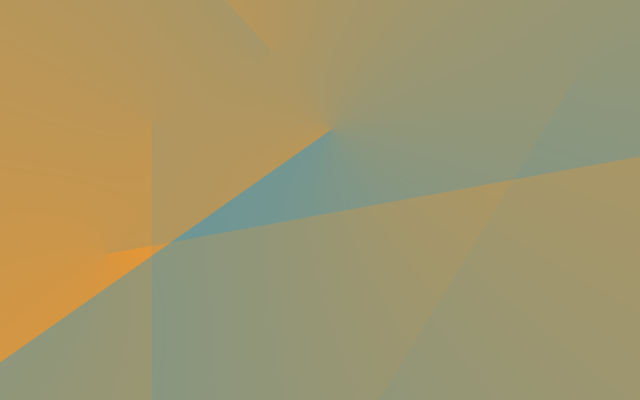
Write a WebGL 2 fragment shader that draws this background.

```glsl
#version 300 es
precision highp float;
// Overlapping conic sweeps from teal to orange, each with one sharp seam.
// Every sweep grows counterclockwise around its centre; their weighted sum
// selects a position on a single two-colour ramp.

uniform vec2 u_resolution;
out vec4 fragColor;

const float TAU = 6.2831853;

// Centre in canvas heights (xy), seam direction in turns (z), strength (w).
const vec4 SWEEPS[5] = vec4[5](
    vec4(0.827, 0.675, 0.5975, 0.27),
    vec4(0.267, 0.365, 0.0288, 0.12),
    vec4(0.379, 0.698, 0.75, 0.07),
    vec4(1.437, 0.802, 0.6628, 0.03),
    vec4(0.677, 0.875, 0.368, 0.06)
);

// Angle around a centre from 0 to 1, with its seam smoothed over a pixel.
float conicSweep(vec2 offset, float seam, float pixel) {
    float turn = atan(offset.y, offset.x + 1e-6) / TAU - seam;
    float signedTurn = fract(turn + 0.5) - 0.5;
    float seamDistance = signedTurn * TAU * length(offset);
    return signedTurn + 1.0 - smoothstep(-0.7 * pixel, 0.7 * pixel, seamDistance);
}

void main() {
    // Height spans 0 to 1; width is fitted to the 1.6 composition.
    vec2 p = gl_FragCoord.xy / u_resolution * vec2(1.6, 1.0);
    float pixel = 1.0 / u_resolution.y;

    // Sum the sweeps around the average warmth.
    float warmth = 0.655;
    for (int i = 0; i < 5; i++) {
        vec4 s = SWEEPS[i];
        warmth += s.w * (conicSweep(p - s.xy, s.z, pixel) - 0.5);
    }

    // Red and blue trade places along the ramp while green stays level.
    vec3 teal = vec3(0.42, 0.59, 0.595);
    vec3 orange = vec3(0.92, 0.59, 0.19);
    fragColor = vec4(mix(teal, orange, (warmth - 0.42) / 0.5), 1.0);
}
```
